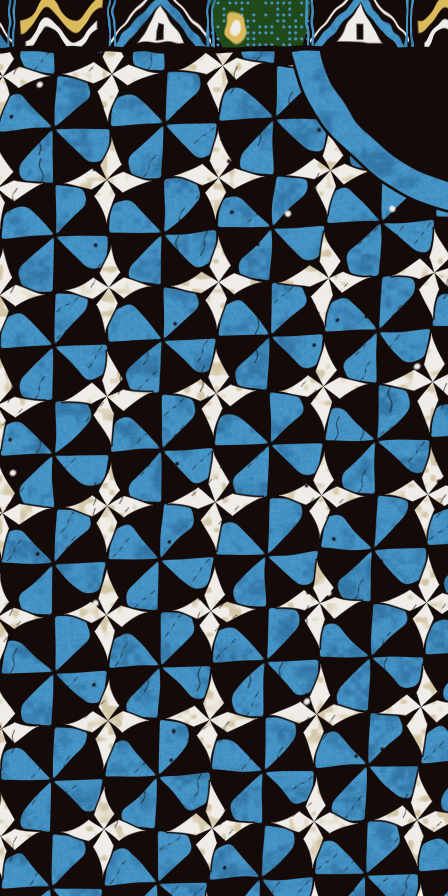
A WebGL 1 fragment shader for this pattern:

```glsl
precision highp float;
uniform vec2 u_resolution;

const vec3 DARK = vec3(0.08, 0.04, 0.03);
const vec3 BLUE = vec3(0.27, 0.58, 0.78);
const vec3 WHITE = vec3(0.94, 0.93, 0.91);
const vec3 YELLOW = vec3(0.86, 0.73, 0.36);

float hash(vec2 p) {
  return fract(sin(dot(p, vec2(127.1, 311.7))) * 43758.5453);
}

float noise(vec2 p) {
  vec2 i = floor(p), f = fract(p);
  f = f * f * (3.0 - 2.0 * f);
  return mix(mix(hash(i), hash(i + vec2(1, 0)), f.x),
             mix(hash(i + vec2(0, 1)), hash(i + vec2(1, 1)), f.x), f.y);
}

float fill(float d, float w) { return 1.0 - smoothstep(-w, w, d); }

float smax(float a, float b, float k) {
  float h = max(k - abs(a - b), 0.0) / k;
  return max(a, b) + h * h * k * 0.25;
}

// Signed distance to the line a-b, positive on its right
float side(vec2 p, vec2 a, vec2 b) {
  vec2 e = b - a;
  return dot(p - a, vec2(e.y, -e.x)) / length(e);
}

// Rounded kite from the hub corner (1,1) towards the star at (0,0)
float kite(vec2 q, vec2 jitter) {
  vec2 hub = vec2(0.99, 1.0), inner = vec2(0.33, 0.38) + jitter;
  vec2 heel = vec2(0.42, 0.07) + jitter.yx * 0.6, foot = vec2(0.98, 0.01);
  float d = smax(side(q, hub, inner), side(q, inner, heel), 0.13);
  d = smax(d, side(q, heel, foot), 0.12);
  return smax(d, side(q, foot, hub), 0.06) + 0.006;
}

// Lopsided star arm along +y with a tapering tip
float arm(vec2 q, float len, float bend) {
  float t = q.y / len;
  float taper = t < 0.36 ? t / 0.36 : pow(max(1.0 - t, 0.0) / 0.64, 1.35);
  q.x += bend * sin(q.y * 5.0);
  float d = max(q.x - 0.25 * taper, -q.x - 0.14 * taper) * 0.8;
  return max(d, max(-q.y, q.y - len));
}

vec3 dyed(vec2 p) {
  float cloud = noise(p * 22.0) * 0.6 + noise(p * 75.0) * 0.4;
  vec3 c = mix(vec3(0.20, 0.47, 0.66), BLUE, smoothstep(0.15, 0.6, cloud));
  return c * (0.94 + 0.1 * noise(p * 260.0));
}

// Stars and pinwheels on a slightly skewed lattice
vec3 starCloth(vec2 p) {
  vec2 g = vec2(p.x / (0.247 - 0.007 * p.y), -(p.y + 0.045 * p.x - 0.172) / 0.2422);
  g += 0.05 * (vec2(noise(g * 3.0), noise(g * 3.0 + 40.0)) - 0.5);
  vec2 cell = floor(g + 0.5), c = 2.0 * (g - cell);
  float w = 6.0 / u_resolution.x;

  // Quarter-turn fold into the first quadrant
  vec2 q = c.x >= 0.0 ? (c.y >= 0.0 ? c : vec2(-c.y, c.x))
                      : (c.y >= 0.0 ? vec2(c.y, -c.x) : -c);
  vec2 id = cell + 0.25 * vec2(c.x >= 0.0 ? 1.0 : -1.0, c.y >= 0.0 ? 1.0 : -1.0);
  vec2 jitter = 0.1 * (vec2(hash(id), hash(id + 7.3)) - 0.5);
  float len = 0.76 + 0.14 * hash(cell + 3.1), bend = 0.08 * (hash(cell + 5.7) - 0.5);
  float star = min(arm(q, len, bend), arm(vec2(-q.y, q.x), len, bend));

  vec3 col = mix(DARK, dyed(p), fill(kite(q, jitter), w));
  col = mix(col, DARK, fill(star - 0.025, w) * 0.9);
  vec3 cream = mix(vec3(0.83, 0.78, 0.66), WHITE, smoothstep(0.1, 0.45, noise(p * 60.0)));
  col = mix(col, cream, fill(star, w));

  // Wax cracks and stray drops
  vec2 k = floor(g * 4.0), f = fract(g * 4.0) - 0.5;
  float a = 0.5 + 1.1 * hash(k + 11.0), h = hash(k);
  vec2 dir = vec2(cos(a), sin(a));
  float along = clamp(dot(f, dir), -0.42, 0.42);
  float crack = length(f - dir * along + 0.05 * sin(along * 9.0) * dir.yx);
  col = mix(col, DARK, fill(crack - 0.015, 0.045) * step(h, 0.4) * 0.8);
  float drop = length(f - 0.3 * (vec2(hash(k + 2.0), hash(k + 9.0)) - 0.5));
  col = mix(col, WHITE, fill(drop - 0.11, 0.06) * step(0.985, h));
  return mix(col, DARK, fill(drop - 0.06, 0.06) * step(0.8, h) * step(h, 0.9));
}

// Row of patchwork tiles along the top
vec3 tileBorder(vec2 p) {
  float n = (p.x - 0.026) / 0.222, tile = floor(n), w = 0.012;
  vec2 t = vec2(2.0 * fract(n) - 1.0, p.y / 0.11);
  t += 0.08 * (vec2(noise(p * 40.0), noise(p * 40.0 + 9.0)) - 0.5);
  float x = abs(t.x);
  vec3 col = DARK;
  if (mod(tile, 2.0) > 0.5) {
    // Chevrons around a split white leaf
    col = mix(col, dyed(p), fill(abs(x - 0.85 * t.y - 0.05) - 0.1, w * 2.0));
    col = mix(col, WHITE, fill(abs(x - 0.85 * t.y - 0.3) - 0.03, w * 2.0));
    float leaf = max(x - 0.6 * t.y + 0.05, abs(t.y - 0.45) - 0.4);
    col = mix(col, WHITE, fill(leaf, w * 2.0));
    col = mix(col, DARK, fill(max(x - 0.07, abs(t.y - 0.65) - 0.15), w * 2.0));
  } else if (mod(tile, 4.0) > 1.0) {
    // Green patch with dots and a yellow eye
    col = mix(vec3(0.13, 0.29, 0.10), DARK, step(1.1, x + 0.3 * t.y));
    vec2 k = floor(p * 75.0);
    float dot1 = length(fract(p * 75.0) - 0.5);
    col = mix(col, BLUE, fill(dot1 - 0.25, 0.12) * step(0.5, hash(k)));
    float eye = length((t - vec2(-0.5, 0.55)) * vec2(1.0, 0.6));
    col = mix(col, YELLOW, fill(eye - 0.2, w * 2.0));
    col = mix(col, WHITE, fill(eye - 0.1, w * 2.0));
  } else {
    // Wavy yellow and white strokes
    float wave = t.y - 0.5 - 0.25 * sin(t.x * 6.0);
    col = mix(col, YELLOW, fill(max(abs(wave + 0.2) - 0.11, x - 0.8), w * 2.0));
    col = mix(col, WHITE, fill(max(abs(wave - 0.22) - 0.09, x - 0.7), w * 2.0));
  }
  return mix(col, dyed(p), fill(abs(x - 0.95) - 0.025, w));
}

void main() {
  vec2 p = vec2(gl_FragCoord.x, u_resolution.y - gl_FragCoord.y) / u_resolution.x;
  float w = 0.75 / u_resolution.x;
  vec3 col = starCloth(p);

  // Dark disc with a blue rim in the upper right
  float r = length(p - vec2(1.12, 0.0)) + 0.012 * (noise(p * 14.0) - 0.5);
  col = mix(col, DARK, fill(r - 0.487, w));
  col = mix(col, dyed(p), fill(r - 0.481, w));
  col = mix(col, DARK, fill(r - 0.422, w));

  float hem = p.y - 0.11 + 0.008 * (noise(p * 25.0) - 0.5);
  col = mix(col, DARK, fill(hem - 0.006, w));
  col = mix(col, tileBorder(p), fill(hem + 0.006, w));
  gl_FragColor = vec4(col, 1.0);
}
```
